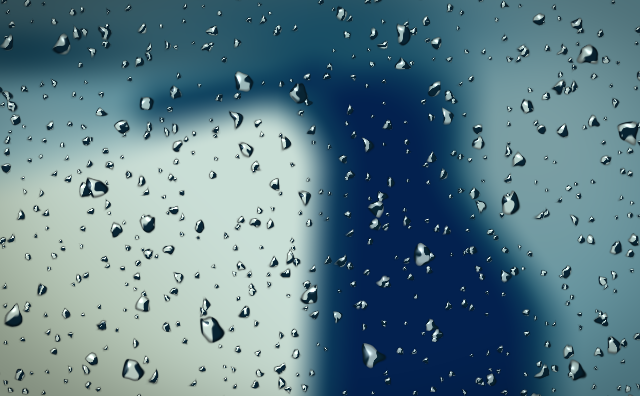
Give the GLSL for this texture, as a Shadertoy shader.

```glsl
#define DENSITY 0.60
#define DROP_MIN 0.075
#define DROP_MAX 0.185
#define WARP 0.62
#define VIGNETTE 0.24
#define DEEP_BLUE vec3(0.01, 0.13, 0.31)
#define TEAL vec3(0.06, 0.28, 0.38)
#define SLATE vec3(0.26, 0.41, 0.45)
#define MIST vec3(0.48, 0.62, 0.64)
#define PALE vec3(0.79, 0.87, 0.84)
#define SAGE vec3(0.67, 0.73, 0.65)

struct Drop {
    float dist;   // signed distance to the outline
    vec2 local;   // position within the drop, outline at length 1
    vec3 seed;
};

vec3 hash3(vec2 p) {
    vec3 q = fract(p.xyx * vec3(0.1031, 0.1030, 0.0973));
    q += dot(q, q.yxz + 33.33);
    return fract((q.xxy + q.yzz) * q.zyx);
}

vec2 noise2(vec2 p) {
    vec2 i = floor(p), f = fract(p);
    f = f * f * (3.0 - 2.0 * f);
    vec2 low = mix(hash3(i).xy, hash3(i + vec2(1, 0)).xy, f.x);
    vec2 high = mix(hash3(i + vec2(0, 1)).xy, hash3(i + vec2(1, 1)).xy, f.x);
    return mix(low, high, f.y);
}

float smoothMin(float a, float b, float k) {
    float h = max(k - abs(a - b), 0.0) / k;
    return min(a, b) - 0.25 * h * h * k;
}

float smoothMax(float a, float b, float k) {
    return -smoothMin(-a, -b, k);
}

float glow(vec2 p, vec2 center, vec2 size) {
    vec2 q = (p - center) / size;
    return exp(-dot(q, q));
}

float capsule(vec2 p, vec2 a, vec2 b, float radius) {
    vec2 pa = p - a, ba = b - a;
    return length(pa - ba * clamp(dot(pa, ba) / dot(ba, ba), 0.0, 1.0)) - radius;
}

// Dark pillar with an arm reaching to the upper left
float pillarDistance(vec2 p) {
    float rightEdge = 1.16 + 0.22 * (1.0 - smoothstep(0.15, 0.60, p.y));
    float body = smoothMax(p.x - rightEdge, p.y - 0.85, 0.18);
    body = smoothMax(body, 0.74 - p.x, 0.10);
    float arm = capsule(p, vec2(0.43, 0.71), vec2(0.78, 0.79), 0.055);
    return smoothMin(body, arm, 0.08);
}

// Bright pane with a sloping top and a rounded right shoulder
float paneDistance(vec2 p) {
    float radius = 0.19;
    float top = 0.735 + 0.20 * (min(p.x, 0.70) - 0.65);
    vec2 q = vec2(p.x - 0.835 + 0.05 * (1.0 - p.y), p.y - top) + radius;
    return length(max(q, 0.0)) + min(max(q.x, q.y), 0.0) - radius;
}

vec3 blurredScene(vec2 p) {
    vec3 col = mix(SLATE * 1.4, MIST, glow(p, vec2(1.35, 0.66), vec2(0.42, 0.45)));
    float topLeft = smoothstep(0.74, 0.88, p.y) * (1.0 - smoothstep(0.85, 1.25, p.x));
    col = mix(col, SLATE, topLeft);
    col = mix(col, MIST, 0.7 * glow(p, vec2(0.08, 0.70), vec2(0.30, 0.10)));
    col = mix(col, TEAL * 0.85, 0.80 * glow(p, vec2(0.04, 0.87), vec2(0.30, 0.07)));
    col = mix(col, TEAL, 0.75 * glow(p, vec2(0.85, 0.93), vec2(0.40, 0.12)));

    float pillar = pillarDistance(p);
    col = mix(col, TEAL, 1.0 - smoothstep(-0.05, 0.10, pillar));
    col = mix(col, DEEP_BLUE, 1.0 - smoothstep(-0.11, 0.02, pillar));

    // Teal fringe where the pane spills into the dark
    float pane = paneDistance(p);
    float inside = 1.0 - smoothstep(-0.05, 0.05, pillar);
    col = mix(col, TEAL, 0.65 * inside * (1.0 - smoothstep(0.02, 0.12, pane)));
    vec3 paneColor = mix(SAGE, PALE, smoothstep(0.05, 0.75, p.x * 0.7 + p.y * 0.7));
    float softness = mix(0.13, 0.07, smoothstep(0.0, 0.7, p.x));
    return mix(col, paneColor, 1.0 - smoothstep(-softness, softness * 0.75, pane));
}

// One scattered layer of bent, tapered drops; keeps the nearest
void scatterDrops(vec2 p, float cell, float salt, inout Drop nearest) {
    for (int j = -1; j <= 1; j++)
    for (int i = -1; i <= 1; i++) {
        vec2 id = floor(p / cell) + vec2(i, j) + salt;
        vec3 place = hash3(id), kind = hash3(id + 57.0);
        if (kind.x > DENSITY) continue;
        float radius = cell * mix(DROP_MIN, DROP_MAX, place.z * place.z);
        vec2 n = (p - (id - salt + 0.1 + 0.8 * place.xy) * cell) / radius;
        if (dot(n, n) > 16.0) continue;
        float tilt = (kind.y - 0.5) * 1.5;
        n = mat2(cos(tilt), sin(tilt), -sin(tilt), cos(tilt)) * n;
        n.x = n.x / clamp(1.0 - 0.25 * n.y, 0.6, 1.3) + (kind.z - 0.5) * 0.35 * n.y * n.y;
        n.y *= mix(0.98, 0.58, kind.z * kind.z);
        n += WARP * (noise2(n * 1.1 + id * 7.0) - 0.5);
        float dist = (length(n) - 1.0) * radius * 0.9;
        if (dist < nearest.dist) nearest = Drop(dist, n, kind);
    }
}

// Wavy refracted bands, a dark rim and a small glint
vec3 shadeDrop(Drop drop, vec3 behind) {
    float luma = dot(behind, vec3(0.30, 0.59, 0.11));
    vec2 n = drop.local;
    float bend = noise2(n * 1.6 + drop.seed.xy * 40.0).x;
    float band = sin(3.2 * (n.x * 0.9 - n.y * 0.6) + 3.5 * bend + drop.seed.y * 2.0);
    float light = smoothstep(-0.15, 0.60, band + mix(0.35, 0.0, luma));
    vec3 col = mix(vec3(0.03, 0.14, 0.20), mix(behind, PALE, 0.75), light);
    col *= 1.0 - mix(0.30, 0.65, luma) * smoothstep(0.65, 1.0, length(n));
    return col + 0.45 * glow(n, vec2(-0.25, 0.40), vec2(0.35, 0.18));
}

void mainImage(out vec4 fragColor, in vec2 fragCoord) {
    vec2 p = fragCoord / iResolution.y;
    float pixel = 0.8 / iResolution.y;
    vec3 col = blurredScene(p);

    Drop drop = Drop(1.0, vec2(0.0), vec3(0.0));
    scatterDrops(p, 0.140, 113.0, drop);
    scatterDrops(p, 0.082, 271.0, drop);
    scatterDrops(p, 0.048, 419.0, drop);

    // Contact shadow, then the drop itself
    vec3 wet = shadeDrop(drop, col);
    col *= 1.0 - 0.12 * (1.0 - smoothstep(0.0, 0.004, drop.dist));
    col = mix(col, wet, 1.0 - smoothstep(-pixel, pixel, drop.dist));

    vec2 v = fragCoord / iResolution.xy - 0.5;
    col *= 1.0 - VIGNETTE * smoothstep(0.15, 0.50, dot(v, v));
    fragColor = vec4(clamp(col, 0.0, 1.0), 1.0);
}
```
